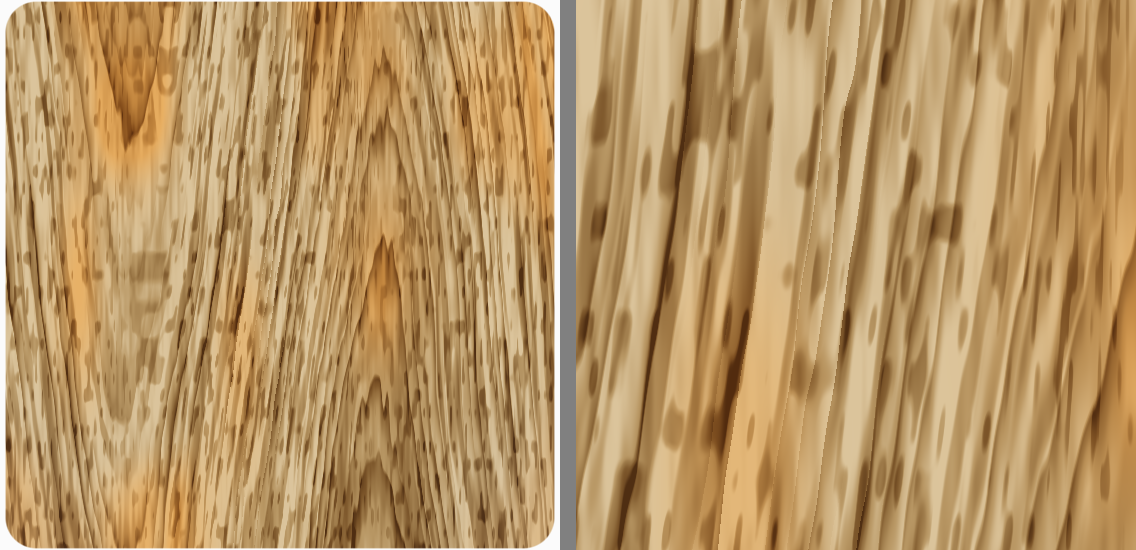
Left: the whole. Right: its middle third, enlarged.
A Shadertoy shader for this texture:

```glsl
// Wood veneer board with two cathedral grain figures, on a white card with rounded corners.
#define RING_DENSITY 78.0   // growth rings across the width
#define RING_RISE 8.0       // growth rings along the height
#define TIP_ROUNDNESS 0.055
#define AXIS_LEFT 0.23
#define AXIS_RIGHT 0.68
#define BASE_TONE 0.88
#define RING_DEPTH 0.66
#define LINE_DEPTH 0.36
#define PORE_DEPTH 0.34
#define WARMTH 0.85
#define CORNER_RADIUS 0.055

float hash(vec2 p) {
    vec3 q = fract(vec3(p.xyx) * 0.1031);
    q += dot(q, q.yzx + 33.33);
    return fract((q.x + q.y) * q.z);
}

float noise(vec2 p) {
    vec2 i = floor(p), f = fract(p);
    f = f * f * (3.0 - 2.0 * f);
    float low = mix(hash(i), hash(i + vec2(1, 0)), f.x);
    float high = mix(hash(i + vec2(0, 1)), hash(i + vec2(1, 1)), f.x);
    return mix(low, high, f.y);
}

// Hyperbolic distance from a figure's axis: rounded at the tip, straight in the arms
float arms(float dx) {
    return sqrt(dx * dx + TIP_ROUNDNESS * TIP_ROUNDNESS);
}

// Ring number: U shapes around the left axis, arches around the right one
float ringField(vec2 p) {
    float x = p.x + 0.008 * sin(p.y * 5.0 + 1.0);
    float middle = 0.5 * (AXIS_LEFT + AXIS_RIGHT);
    float profile = x < middle ? arms(x - AXIS_LEFT)
                               : 2.0 * arms(middle - AXIS_LEFT) - arms(x - AXIS_RIGHT);
    float v = RING_DENSITY * profile - RING_RISE * p.y + 40.0;
    v += 1.6 * (noise(p * vec2(3.0, 1.5) + 4.0) - 0.5);
    v += 0.8 * (noise(p * vec2(11.0, 4.0) + 9.0) - 0.5);
    return v;
}

vec3 woodRamp(float t) {
    vec3 c = mix(vec3(0.31, 0.18, 0.07), vec3(0.48, 0.33, 0.16), smoothstep(0.0, 0.27, t));
    c = mix(c, vec3(0.60, 0.46, 0.27), smoothstep(0.22, 0.5, t));
    c = mix(c, vec3(0.72, 0.59, 0.39), smoothstep(0.45, 0.7, t));
    return mix(c, vec3(0.86, 0.77, 0.61), smoothstep(0.65, 1.0, t));
}

float glow(vec2 p, vec2 center, vec2 size) {
    vec2 q = (p - center) / size;
    return exp(-dot(q, q));
}

vec3 wood(vec2 p) {
    float axisGap = min(abs(p.x - AXIS_LEFT), abs(p.x - AXIS_RIGHT));
    float core = exp(-pow(axisGap / 0.045, 2.0));

    // Fibres fray the ring edges
    float fray = noise(p * vec2(130.0, 11.0)) - 0.5;
    float v = ringField(p) + fray * mix(0.28, 0.5, core);

    // Rings: one crisp edge on the outside, a soft fade towards the inside
    float cell = fract(v);
    float rise = mix(cell, 1.0 - cell, smoothstep(0.38, 0.53, p.x));
    float strength = smoothstep(0.15, 0.8, noise(vec2(floor(v), p.y * 2.5)));
    float ring = strength * rise * rise * smoothstep(1.0, 0.86, rise);

    // Thin lines and broad bands that follow the grain
    float lines = smoothstep(0.45, 0.8, noise(vec2(v * 1.9, p.y * 4.0 + 20.0)));
    float band = noise(vec2(v * 0.45, p.y + 50.0)) - 0.5;

    // Vertical fibres and short slanted pores
    float lean = p.x < 0.5 * (AXIS_LEFT + AXIS_RIGHT) ? p.x - AXIS_LEFT : AXIS_RIGHT - p.x;
    float slant = 22.0 * smoothstep(-0.1, 0.1, lean) * (1.0 - core);
    float fibre = noise(p * vec2(210.0, 16.0) + 70.0) - 0.5;
    float pores = smoothstep(0.6, 0.85, noise(vec2(p.x * 185.0 - p.y * slant, p.y * 32.0)));

    float tone = BASE_TONE - RING_DEPTH * ring * mix(1.0, 1.1, core);
    tone -= LINE_DEPTH * lines * (1.0 - 0.8 * core);
    tone -= PORE_DEPTH * pores * (1.0 - 0.5 * core);
    tone += 0.26 * band + 0.22 * fibre;
    tone += 0.18 * (noise(p * vec2(9.0, 2.0) + 30.0) - 0.5) - 0.08 * core;
    vec3 color = woodRamp(clamp(tone, 0.0, 1.0));

    // Orange stain near the figures and in loose streaks
    float warm = 0.8 * smoothstep(0.45, 0.85, noise(p * vec2(7.0, 2.5) + 12.0));
    warm += glow(p, vec2(AXIS_LEFT, 0.79), vec2(0.06, 0.12));
    warm += 0.8 * glow(p, vec2(AXIS_LEFT - 0.09, 0.48), vec2(0.04, 0.2));
    warm += glow(p, vec2(AXIS_RIGHT, 0.52), vec2(0.07, 0.16));
    warm += 0.7 * glow(p, vec2(AXIS_RIGHT, 0.85), vec2(0.05, 0.12));
    warm *= 0.65 + 0.7 * noise(vec2(v * 0.6, 80.0));
    color *= mix(vec3(1.0), vec3(1.07, 0.87, 0.56), WARMTH * clamp(warm, 0.0, 1.0));

    // Greyer wood towards the lower corners
    float pale = smoothstep(0.45, 0.0, p.y) * smoothstep(0.15, 0.5, abs(p.x - 0.5));
    return mix(color, vec3(dot(color, vec3(0.35, 0.5, 0.15))), 0.18 * pale);
}

void mainImage(out vec4 fragColor, in vec2 fragCoord) {
    vec2 uv = fragCoord / iResolution.xy;

    // Rounded board outline
    vec2 p = (fragCoord - 0.5 * iResolution.xy) / iResolution.x;
    vec2 halfSize = vec2(0.49, 0.5 * iResolution.y / iResolution.x - 0.003);
    float edge = length(max(abs(p) - halfSize + CORNER_RADIUS, 0.0)) - CORNER_RADIUS;
    float pixel = 1.0 / iResolution.x;
    float board = 1.0 - smoothstep(-pixel, pixel, edge);

    fragColor = vec4(mix(vec3(0.985), wood(uv), board), 1.0);
}
```
